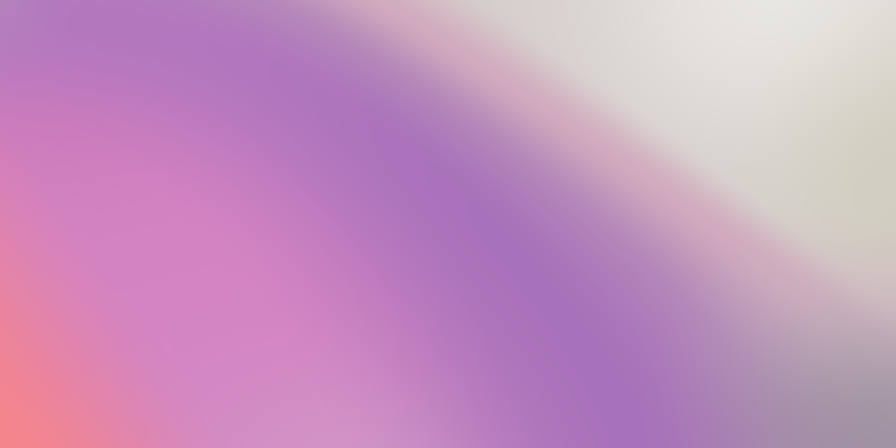
Reproduce this background procedurally as a Shadertoy shader.

```glsl
#define PINK vec3(0.83, 0.515, 0.76)
#define PALE_PINK vec3(0.82, 0.59, 0.78)
#define CORAL vec3(0.96, 0.52, 0.55)
#define PURPLE vec3(0.66, 0.447, 0.73)
#define ORCHID vec3(0.70, 0.465, 0.745)
#define MAUVE vec3(0.71, 0.54, 0.725)
#define RIM vec3(0.82, 0.67, 0.745)
#define GREY vec3(0.83, 0.80, 0.79)
#define LIGHT vec3(0.915, 0.905, 0.89)
#define OLIVE vec3(0.815, 0.81, 0.74)
#define SHADE vec3(0.62, 0.57, 0.63)
#define HALF_PI 1.5707963

// Soft round spot of weight 1 at its centre
float glow(vec2 p, vec2 centre, vec2 size) {
    vec2 d = (p - centre) / size;
    return exp(-dot(d, d));
}

// Pink field with a coral corner
vec3 innerField(vec2 p) {
    vec3 color = mix(PINK, PALE_PINK, 0.9 * glow(p, vec2(0.85, -0.05), vec2(0.45, 0.25)));
    color = mix(color, vec3(0.80, 0.48, 0.73), 0.8 * glow(p, vec2(0.1, 0.75), vec2(0.35, 0.2)));
    float corner = p.x / 0.35 + p.y / 0.5;
    return mix(color, CORAL, 1.0 - smoothstep(0.0, 1.6, corner));
}

// Pale field with a highlight and a warm green side
vec3 outerField(vec2 p) {
    vec3 color = mix(GREY, LIGHT, glow(p, vec2(1.74, 1.02), vec2(0.42, 0.36)));
    return mix(color, OLIVE, 0.9 * glow(p, vec2(2.05, 0.6), vec2(0.28, 0.27)));
}

void mainImage(out vec4 fragColor, in vec2 fragCoord) {
    vec2 p = fragCoord / iResolution.y;
    float radius = length(p);
    float turn = clamp(1.0 - atan(p.y, p.x + 0.0001) / HALF_PI, 0.0, 1.0);

    // Three arcs that spread apart toward the right
    float inner = 0.83 + 0.25 * pow(turn, 3.0);
    float ridge = 0.97 + 0.43 * pow(turn, 2.2);
    float outer = 1.28 + 0.95 * pow(turn, 4.0);

    // Band: pink to purple, then mauve and the rosy rim
    vec3 band = mix(ORCHID, PURPLE, smoothstep(0.4, 1.1, p.x));
    float inside = smoothstep(2.0 * inner - ridge - 0.04, ridge, radius);
    vec3 color = mix(innerField(p), band, inside);
    float across = (radius - ridge) / (outer - ridge);
    color = mix(color, MAUVE, smoothstep(0.05, 0.7, across));
    color = mix(color, RIM, smoothstep(0.5, 1.0, across));

    // Grey shade rising from the lower right
    float shade = smoothstep(1.4, 1.95, p.x) * (1.0 - smoothstep(0.1, 0.55, p.y));
    color = mix(color, mix(SHADE, GREY, 0.7 * smoothstep(0.0, 0.5, p.y)), 0.9 * shade);

    // Pale field beyond the rim
    float outside = smoothstep(-0.02, 0.13, radius - outer);
    outside *= smoothstep(0.15, 0.55, p.y);
    color = mix(color, outerField(p), outside);

    // Faint dusty fade at the upper left
    color = mix(color, MAUVE, 0.5 * glow(p, vec2(0.0, 1.0), vec2(0.1, 0.12)));
    fragColor = vec4(color, 1.0);
}
```
